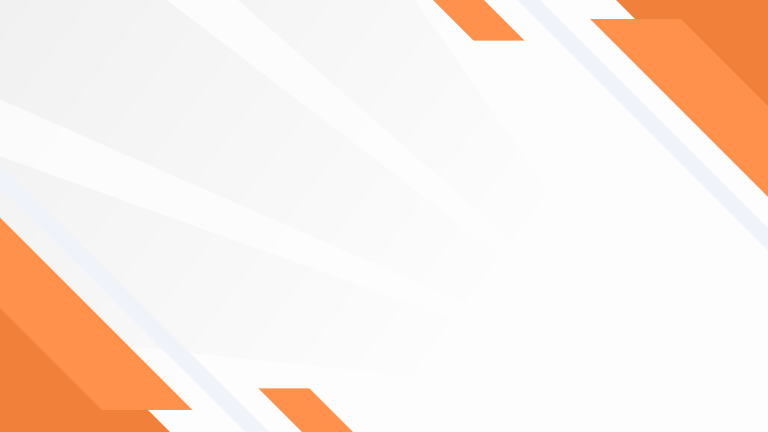
This background is drawn by a WebGL 2 fragment shader. Its source:

```glsl
#version 300 es
precision highp float;

#define LIGHT_ORANGE vec3(1.0, 0.57, 0.30)
#define DARK_ORANGE vec3(0.945, 0.50, 0.23)
#define PALE_BLUE vec3(0.94, 0.955, 0.98)
#define PAPER_WHITE vec3(0.994)
#define FAN_GREY vec3(0.945)
#define FAN_APEX vec2(1.620, 0.058)
#define FAN_FIRST 0.225
#define FAN_STEP 0.308
#define FAN_HALF_ANGLE 0.119
#define FAN_FADE 1.39

uniform vec2 u_resolution;
out vec4 fragColor;

// Coverage of the side where the signed distance is positive
float cover(float dist) {
    return clamp(dist * u_resolution.y + 0.5, 0.0, 1.0);
}

// Band between two 45 degree lines, measured along x + y
float slantBand(vec2 p, float low, float high) {
    float s = p.x + p.y;
    return cover(min(s - low, high - s) * 0.70711);
}

// Three wedges spreading from one apex
float fanWedges(vec2 p) {
    vec2 toPoint = p - FAN_APEX;
    float angle = atan(toPoint.y, -toPoint.x);
    float index = clamp(round((angle - FAN_FIRST) / FAN_STEP), 0.0, 2.0);
    float offset = abs(angle - FAN_FIRST - index * FAN_STEP);
    return cover((FAN_HALF_ANGLE - offset) * length(toPoint));
}

// White paper with grey wedges fading towards the lower right
vec3 backdrop(vec2 p) {
    float along = dot(vec2(p.x, 1.0 - p.y), vec2(0.8, 0.6));
    float shade = 1.0 - clamp(along / FAN_FADE, 0.0, 1.0);
    float amount = shade * mix(0.2, 1.0, fanWedges(p));
    return mix(PAPER_WHITE, FAN_GREY, amount);
}

void main() {
    vec2 p = gl_FragCoord.xy / u_resolution.y;
    vec3 color = backdrop(p);

    // Thin pale stripes
    float stripes = max(slantBand(p, 0.567, 0.623), slantBand(p, 2.197, 2.250));
    color = mix(color, PALE_BLUE, stripes);

    // Dark corners
    float corners = max(slantBand(p, -1.0, 0.3935), slantBand(p, 2.426, 4.0));
    color = mix(color, DARK_ORANGE, corners);

    // Wide light bands, cut level near the canvas edges
    float lowerBand = slantBand(p, 0.287, 0.4965) * cover(p.y - 0.051);
    float upperBand = slantBand(p, 2.322, 2.532) * cover(0.956 - p.y);

    // Small slanted tabs on the top and bottom edges
    float lowerTab = slantBand(p, 0.699, 0.817) * cover(0.101 - p.y);
    float upperTab = slantBand(p, 2.002, 2.120) * cover(p.y - 0.906);

    float bright = max(max(lowerBand, upperBand), max(lowerTab, upperTab));
    color = mix(color, LIGHT_ORANGE, bright);

    fragColor = vec4(color, 1.0);
}
```
